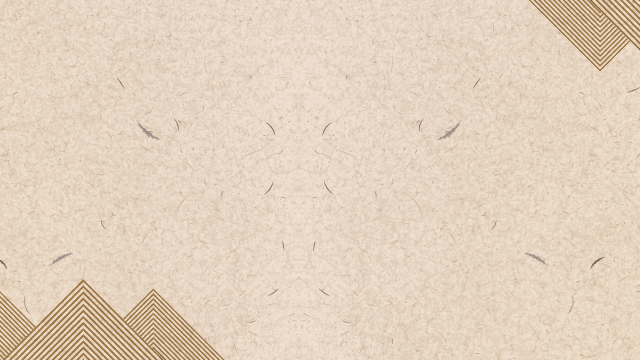
Write a WebGL 2 fragment shader that draws this background.

```glsl
#version 300 es
precision highp float;
// Mirrored handmade paper with plant fibres and line-drawn mountains in two corners.

#define AXIS 0.830        // x of the mirror axis, in canvas heights
#define LINE_SHARE 0.42   // part of each chevron gap filled with ink
#define WIDE_GAP 0.0170   // chevron spacing of the front mountains
#define FINE_GAP 0.0135   // chevron spacing of the rear mountains
#define GRAIN 1.50        // contrast of the pulp
#define LIGHT vec3(0.930, 0.864, 0.808)
#define SHADE vec3(0.825, 0.748, 0.662)
#define STRAW vec3(0.730, 0.610, 0.450)
#define BARK vec3(0.360, 0.240, 0.180)
#define SLATE vec3(0.540, 0.500, 0.480)
#define INK vec3(0.570, 0.410, 0.210)

uniform vec2 u_resolution;
out vec4 fragColor;

// Large flecks: distance from the axis, height, angle, half length
const vec4 FLECKS[11] = vec4[11](
    vec4(0.494, 0.769, 0.95, 0.020), vec4(0.418, 0.634, 0.67, 0.043),
    vec4(0.339, 0.653, 1.25, 0.019), vec4(0.082, 0.477, -0.96, 0.024),
    vec4(0.043, 0.317, 1.40, 0.016), vec4(0.659, 0.282, -0.50, 0.037),
    vec4(0.543, 0.375, 1.10, 0.016), vec4(0.828, 0.271, 0.69, 0.027),
    vec4(0.930, 0.750, 0.36, 0.022), vec4(0.070, 0.188, -0.60, 0.019),
    vec4(0.077, 0.643, 0.95, 0.024));

vec4 hash4(vec2 p) {
    vec4 q = fract(p.xyxy * vec4(0.1031, 0.1030, 0.0973, 0.1099));
    q += dot(q, q.wzxy + 33.33);
    return fract((q.xxyz + q.yzzw) * q.zywx);
}

// Distance to the nearest random point
float cellular(vec2 p) {
    vec2 cell = floor(p);
    float nearest = 2.0;
    for (int j = -1; j <= 1; j++)
        for (int i = -1; i <= 1; i++) {
            vec2 c = cell + vec2(i, j);
            nearest = min(nearest, length(c + hash4(c).xy - p));
        }
    return nearest;
}

// Coverage of a bent stroke, tapered at both ends
float stroke(vec2 p, float angle, float halfLength, float halfWidth, float bend, float px) {
    float c = cos(angle), s = sin(angle);
    vec2 q = vec2(c * p.x + s * p.y, c * p.y - s * p.x);
    float t = q.x / halfLength;
    float taper = 1.0 - t * t;
    float dist = abs(q.y + bend * halfLength * (taper - 0.5)) - halfWidth * taper;
    return smoothstep(px, -px, dist) * smoothstep(0.0, 0.3, taper);
}

// Scatters one thin fibre per cell and lays it over the colour
vec3 scatter(vec3 col, vec2 p, float scale, float strength, float px) {
    vec2 cell = floor(p * scale);
    for (int j = -1; j <= 1; j++)
        for (int i = -1; i <= 1; i++) {
            vec2 c = cell + vec2(i, j);
            vec4 r = hash4(c + scale * 3.0);
            vec4 k = hash4(c + scale * 7.0 + 19.0);
            float halfLength = mix(0.12, 0.42, r.w * r.w) / scale;
            float cover = stroke(p - (c + r.xy) / scale, r.z * 6.2832, halfLength,
                                 mix(0.0006, 0.0015, k.x), k.y - 0.5, px);
            float dark = smoothstep(0.90, 0.96, k.z);
            float weight = strength * mix(0.15, 1.0, k.w * k.w);
            col = mix(col, mix(STRAW, BARK, dark * 0.7), cover * weight);
        }
    return col;
}

// Mountain of nested chevrons; hides the ink of those behind it
float mountain(float ink, vec2 p, vec2 apex, float gap, float px) {
    float depth = apex.y - p.y - abs(p.x - apex.x);
    float fromLine = abs(fract(depth / gap - 0.5 * LINE_SHARE + 0.5) - 0.5);
    float line = smoothstep(px, -px, (fromLine - 0.5 * LINE_SHARE) * gap);
    return mix(ink, line, smoothstep(-px, px, depth));
}

void main() {
    vec2 p = gl_FragCoord.xy / u_resolution.y;
    float px = 0.8 / u_resolution.y;
    vec2 m = vec2(abs(p.x - AXIS), p.y);

    // Pulp: warped cellular grain, brighter along the axis
    vec2 warp = m + 0.006 * sin(m.yx * vec2(57.0, 71.0) + 3.0 * sin(m * 23.0));
    float grain = 0.28 * cellular(warp * 34.0) + 0.36 * cellular(warp * 78.0 + 11.0)
                + 0.36 * cellular(m * 140.0 + 37.0);
    float cloud = sin(m.x * 13.0 + 2.0 * sin(m.y * 9.0)) * sin(m.y * 11.0 + m.x * 5.0);
    float tone = 0.74 - GRAIN * (grain - 0.45) + 0.06 * cloud + 0.15 * exp(-m.x * m.x * 50.0);
    vec3 col = mix(SHADE, LIGHT, clamp(tone, 0.0, 1.1));
    col.b -= 0.010 * smoothstep(0.1, 0.9, m.x) + 0.008 * (1.0 - p.y);

    // Fibres from fine to coarse
    for (int i = 0; i < 4; i++)
        col = scatter(col, m, 52.0 * pow(0.64, float(i)), 0.55 + 0.05 * float(i), px);

    // Bark and slate flecks, the longer ones broad and ragged
    float rough = 0.4 + 0.9 * cellular(m * 150.0);
    for (int i = 0; i < 11; i++) {
        vec4 f = FLECKS[i];
        float bend = 0.25 * sin(float(i) * 2.4);
        float broad = smoothstep(0.024, 0.027, f.w);
        float halfWidth = f.w * mix(0.055, 0.14 * rough, broad);
        float cover = stroke(m - f.xy, f.z, f.w, halfWidth, bend, px);
        float grey = smoothstep(0.030, 0.034, f.w);
        col = mix(col, mix(BARK, SLATE, grey), cover * 0.78);
    }

    // Mountains at the lower left, hanging ones at the upper right
    vec2 q = vec2(p.x, 1.0 - p.y);
    float ink = mountain(0.0, p, vec2(-0.005, 0.197), FINE_GAP, px);
    ink = mountain(ink, p, vec2(0.426, 0.199), FINE_GAP, px);
    ink = mountain(ink, p, vec2(0.2315, 0.2245), WIDE_GAP, px);
    ink = mountain(ink, q, vec2(1.667, 0.199), FINE_GAP, px);
    ink = mountain(ink, q, vec2(1.861, 0.2245), WIDE_GAP, px);
    col = mix(col, INK * mix(0.90, 1.06, tone), ink * 0.94);

    fragColor = vec4(col, 1.0);
}
```
